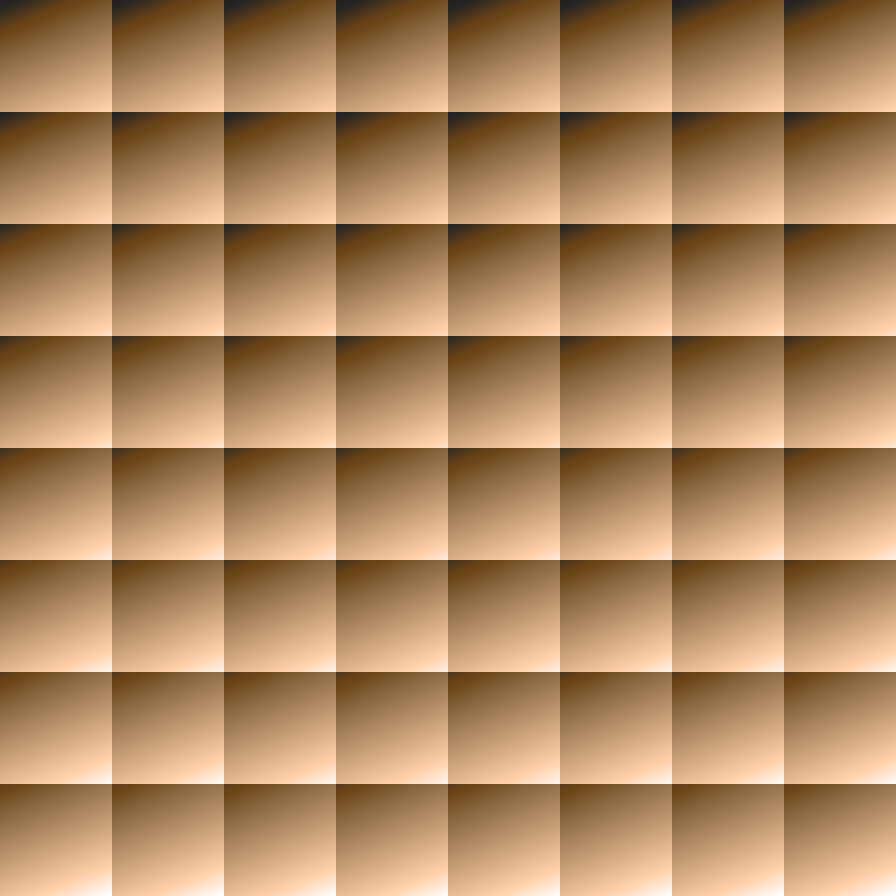
Give the GLSL for this pattern, as a WebGL 2 fragment shader.

```glsl
#version 300 es
precision highp float;
// Eight by eight grid of tiles, each shaded from dark brown at top left to pale peach at bottom right.

uniform vec2 u_resolution;
out vec4 fragColor;

// Colour ramp: charcoal, brown, olive tan, peach, white
vec3 woodRamp(float t) {
    vec3 color = mix(vec3(0.13, 0.13, 0.14), vec3(0.42, 0.27, 0.09), smoothstep(-0.32, 0.02, t));
    color = mix(color, vec3(0.53, 0.40, 0.25), clamp(t / 0.22, 0.0, 1.0));
    color = mix(color, vec3(1.0, 0.82, 0.67), clamp((t - 0.22) / 0.84, 0.0, 1.0));
    return mix(color, vec3(1.0), clamp((t - 1.06) / 0.26, 0.0, 1.0));
}

vec3 tileColor(vec2 uv) {
    // Tile coordinates run right and down from the top left corner
    vec2 grid = vec2(uv.x, 1.0 - uv.y) * 8.0;
    vec2 cell = floor(grid);
    vec2 local = fract(grid);

    // Tilted gradient inside the tile
    float shade = local.y + 0.42 * local.x - 0.22;

    // Rows lighten downward; the middle columns are slightly darker
    shade += 0.24 * (cell.y / 7.0 - 0.5);
    shade += 0.015 * cos(6.2832 * cell.x / 7.0);
    return woodRamp(shade);
}

void main() {
    // Four samples per pixel smooth the tile edges
    vec3 color = vec3(0.0);
    for (int i = 0; i < 4; i++) {
        vec2 offset = vec2(i % 2, i / 2) * 0.5 - 0.25;
        color += tileColor((gl_FragCoord.xy + offset) / u_resolution);
    }
    fragColor = vec4(color / 4.0, 1.0);
}
```
